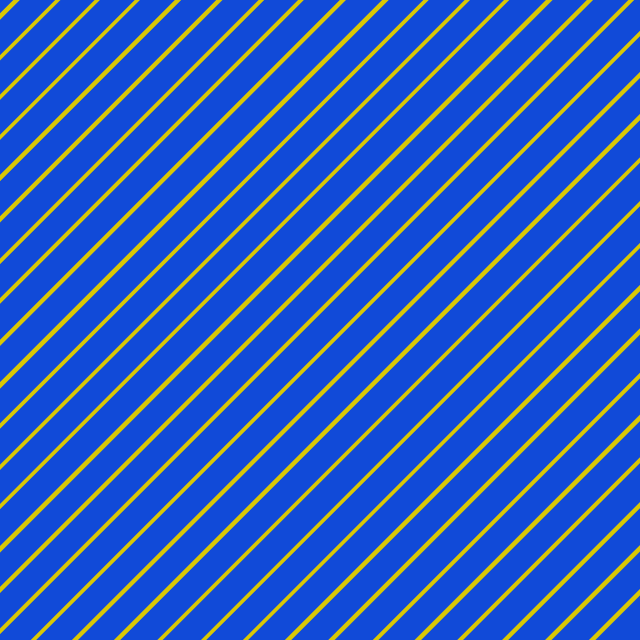
This pattern is drawn by a Shadertoy shader. Its source:

```glsl
// Thin yellow diagonal stripes on blue, with slightly uneven spacing and width.

const vec3  GROUND_COLOR = vec3(0.067, 0.290, 0.847);
const vec3  STRIPE_COLOR = vec3(0.851, 0.784, 0.016);
const int   STRIPE_COUNT = 30;
const float FIRST_STRIPE = 0.0260;   // top edge crossing of the first stripe
const float LAST_STRIPE  = 1.9258;   // the same for the last, past the right edge
const float SPACING_BOW  = 0.0202;   // drift of the middle stripes to the upper left
const float SPACING_SWAY = 0.0021;   // slow swing of the spacing
const float SHIFT_JITTER = 0.0020;   // random offset of each stripe
const float HALF_WIDTH   = 0.00327;
const float WIDTH_JITTER = 0.00040;
const float TAU = 6.2831853;

// Random value in 0..1 for a stripe index and a channel
float hash(float index, float channel) {
    vec2 p = fract(vec2(index, channel) * vec2(0.1031, 0.1137) + 0.37);
    p += dot(p, p.yx + 33.33);
    return fract((p.x + p.y) * p.x);
}

// Random value in -1..1
float signedHash(float index, float channel) {
    return 2.0 * hash(index, channel) - 1.0;
}

// Where a stripe crosses the line of the top edge
float stripePosition(float index) {
    float t = index / float(STRIPE_COUNT - 1);
    float bow = -SPACING_BOW * 4.0 * t * (1.0 - t);
    float sway = SPACING_SWAY * sin(TAU * t);
    return mix(FIRST_STRIPE, LAST_STRIPE, t) + bow + sway
         + SHIFT_JITTER * signedHash(index, 1.0);
}

void mainImage(out vec4 fragColor, in vec2 fragCoord) {
    vec2 uv = fragCoord / iResolution.y;
    float pixel = 1.0 / iResolution.y;

    // Coordinate across the stripes, zero at the upper left corner
    float across = uv.x + 1.0 - uv.y;

    float coverage = 0.0;
    for (int i = 0; i < STRIPE_COUNT; i++) {
        float index = float(i);
        float halfWidth = HALF_WIDTH + WIDTH_JITTER * signedHash(index, 2.0);
        float dist = abs(across - stripePosition(index)) * inversesqrt(2.0) - halfWidth;
        coverage = max(coverage, clamp(0.5 - dist / pixel, 0.0, 1.0));
    }

    fragColor = vec4(mix(GROUND_COLOR, STRIPE_COLOR, coverage), 1.0);
}
```
